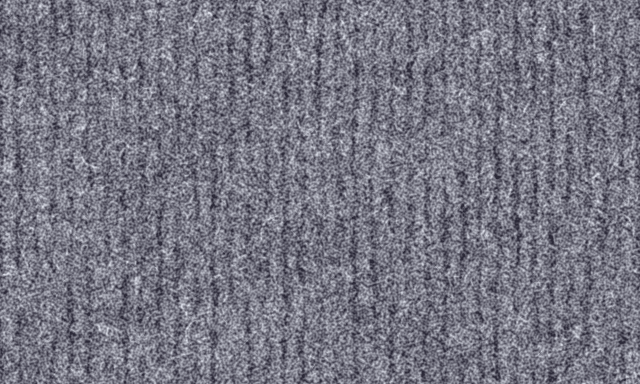
A WebGL 2 fragment shader for this texture:

```glsl
#version 300 es
precision highp float;
// Brushed grey ribbed knit: dark vertical grooves, fuzzy clumps, curly pale fibres.

uniform vec2 u_resolution;
out vec4 outColor;

const float RIBS = 21.6;  // ribs per canvas height
const float TAU = 6.2831853;

// Integer hash of a lattice cell to two values in 0..1
vec2 hash2(vec2 cell, uint seed) {
    uvec2 v = uvec2(ivec2(cell)) * 1664525u + seed * 747796405u + 1013904223u;
    v.x += v.y * 1664525u;
    v.y += v.x * 1664525u;
    v ^= v >> 16u;
    v.x += v.y * 1664525u;
    v.y += v.x * 1664525u;
    v ^= v >> 16u;
    return vec2(v & 65535u) / 65535.0;
}

float cornerSlope(vec2 cell, vec2 offset, uint seed) {
    float angle = TAU * hash2(cell, seed).x;
    return dot(vec2(cos(angle), sin(angle)), offset);
}

// Gradient noise, roughly -0.7..0.7
float gradientNoise(vec2 p, uint seed) {
    vec2 i = floor(p), f = p - i;
    vec2 w = f * f * f * (f * (f * 6.0 - 15.0) + 10.0);
    vec2 e = vec2(1.0, 0.0);
    float low = mix(cornerSlope(i, f, seed), cornerSlope(i + e.xy, f - e.xy, seed), w.x);
    float high = mix(cornerSlope(i + e.yx, f - e.yx, seed), cornerSlope(i + e.xx, f - e.xx, seed), w.x);
    return mix(low, high, w.y);
}

vec2 rotate(vec2 p, float angle) {
    float c = cos(angle), s = sin(angle);
    return vec2(c * p.x - s * p.y, s * p.x + c * p.y);
}

// Wavering groove between neighbouring ribs, 0..1
float ribGroove(vec2 p) {
    float x = p.x * RIBS + 0.3 * gradientNoise(p * vec2(9.0, 7.0), 1u)
                         + 0.25 * gradientNoise(p * vec2(25.0, 30.0), 2u);
    float rib = floor(x + 0.5);
    float strength = 0.6 + 0.9 * gradientNoise(vec2(rib * 7.37, p.y * 5.0), 3u)
                         + 0.6 * gradientNoise(vec2(rib * 3.71, p.y * 19.0), 4u);
    return clamp(strength, 0.0, 1.0) * (1.0 - smoothstep(0.03, 0.27, abs(x - rib)));
}

// Thin curly lines along the zero crossings of warped noise
float curls(vec2 p, float frequency, uint seed) {
    vec2 q = p * frequency;
    q += 0.7 * vec2(gradientNoise(q * 0.8, seed), gradientNoise(q * 0.8, seed + 1u));
    float line = 1.0 - smoothstep(0.02, 0.16, abs(gradientNoise(q, seed + 2u)));
    return line * smoothstep(-0.1, 0.3, gradientNoise(q * 0.45, seed + 3u));
}

// Scattered short bent hairs, one per cell, mostly upright
float hairs(vec2 p, float cells, float width, uint seed) {
    vec2 q = p * cells, base = floor(q);
    float soft = cells / u_resolution.y;
    float cover = 0.0;
    for (int y = -1; y <= 1; y++) {
        for (int x = -1; x <= 1; x++) {
            vec2 cell = base + vec2(x, y);
            vec2 place = hash2(cell, seed), shape = hash2(cell, seed + 1u);
            vec2 look = hash2(cell, seed + 2u);
            vec2 local = rotate(q - cell - place, (shape.x - 0.5) * 2.4);
            local.x += (shape.y - 0.5) * 2.6 * local.y * local.y;
            float halfLength = mix(0.15, 0.45, look.x);
            float d = length(vec2(local.x, max(abs(local.y) - halfLength, 0.0)));
            float hair = 1.0 - smoothstep(width - 0.5 * soft, width + soft, d);
            cover = max(cover, hair * look.y * look.y);
        }
    }
    return cover;
}

// Fine speckle of the yarn at two scales
float yarnGrain(vec2 p) {
    return 0.36 * gradientNoise(rotate(p, 0.5) * 143.0, 20u)
         + 0.25 * gradientNoise(rotate(p, 1.1) * 79.0, 21u);
}

void main() {
    vec2 p = gl_FragCoord.xy / u_resolution.y;

    // Knit body: grain, soft clumps and grooves
    float clump = gradientNoise(p * vec2(26.0, 19.0), 30u)
                + 0.6 * gradientNoise(rotate(p, 0.4) * 43.0, 31u);
    float tone = 0.472 + yarnGrain(p) + 0.12 * clump;
    tone += 0.05 * gradientNoise(p * 4.0, 32u);
    tone -= 0.17 * ribGroove(p);

    // Raised fuzz: curls, hairs and a few pale tufts
    tone += 0.09 * curls(p, 34.0, 40u) + 0.07 * curls(rotate(p, 0.8), 52.0, 50u);
    tone += 0.17 * hairs(p, 13.0, 0.025, 60u) + 0.12 * hairs(p, 27.0, 0.04, 70u);
    tone += 0.17 * smoothstep(0.36, 0.62, gradientNoise(p * vec2(21.0, 17.0), 80u));

    // Cool grey, a little more violet in the shadows
    tone = clamp(tone, 0.17, 0.86);
    vec3 color = vec3(tone) + vec3(0.0, 0.006 * (tone - 0.48) / 0.2, 0.05);
    outColor = vec4(color, 1.0);
}
```
